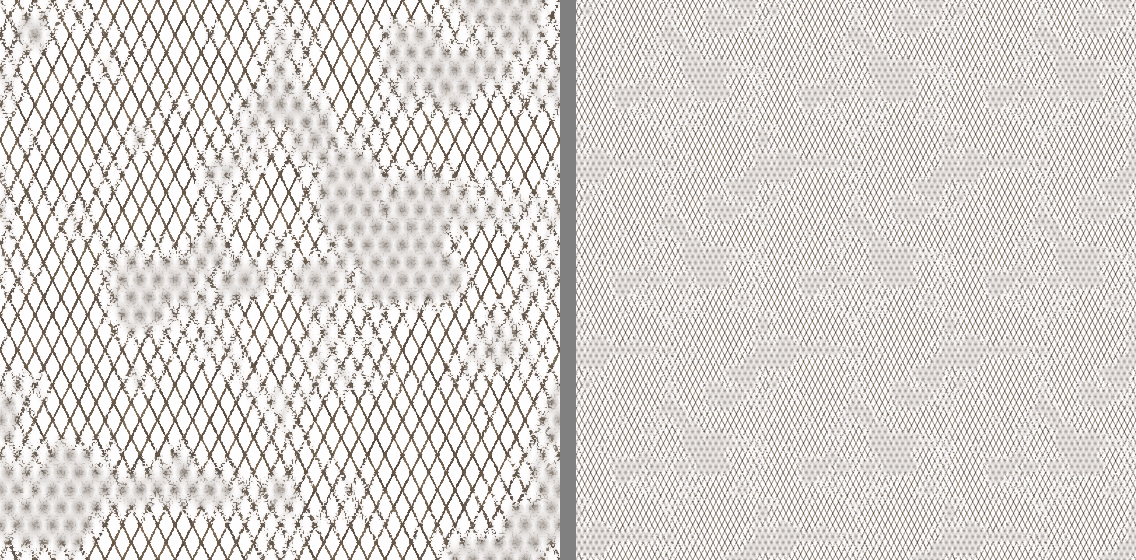
Left, the tile; right, the same tile 3 across and 3 down.
Write a WebGL 1 fragment shader that draws this pattern.

```glsl
precision highp float;
// Tiling diamond net of brown twine, crisp in some patches and frayed to soft fuzz in others.

uniform vec2 u_resolution;

const vec2 DIAMONDS = vec2(32.0, 16.0);    // repeats across and down
const float TWINE_HALF_WIDTH = 0.00175;    // fractions of the canvas
const float KNOT_RADIUS = 0.0038;
const float KNOT_FLATTEN = 1.35;
const float MAX_SPREAD = 0.0075;           // reach of the worst fraying
const float FRAY_START = 0.36;             // noise level where fraying begins
const float FRAY_RANGE = 0.40;
const float STRAND_VARIATION = 0.14;
const float PATCH_CELLS = 8.0;
const float GRAIN_CELLS = 400.0;
const float GRAIN_SOFTNESS = 0.12;
const vec3 PAPER = vec3(1.0, 0.995, 0.995);
const vec3 DARK_TWINE = vec3(0.33, 0.28, 0.24);
const vec3 TAN_TWINE = vec3(0.50, 0.43, 0.35);
const vec3 GREY_FUZZ = vec3(0.42, 0.38, 0.35);

float hash(vec2 p) {
    vec3 q = fract(p.xyx * 0.1031);
    q += dot(q, q.yzx + 33.33);
    return fract((q.x + q.y) * q.z);
}

// Value noise that wraps once per canvas
float wrapNoise(vec2 uv, float cells, float seed) {
    vec2 p = uv * cells;
    vec2 i = floor(p);
    vec2 f = p - i;
    f = f * f * (3.0 - 2.0 * f);
    vec2 a = mod(i, cells) + seed;
    vec2 b = mod(i + 1.0, cells) + seed;
    return mix(mix(hash(a), hash(vec2(b.x, a.y)), f.x),
               mix(hash(vec2(a.x, b.y)), hash(b), f.x), f.y);
}

float fraying(vec2 uv, float jitter) {
    float n = 0.6 * wrapNoise(uv, PATCH_CELLS, 11.0)
            + 0.4 * wrapNoise(uv, PATCH_CELLS * 2.0, 57.0);
    n += (jitter - 0.5) * STRAND_VARIATION;
    return clamp((n - FRAY_START) / FRAY_RANGE, 0.0, 1.0);
}

float softStep(float x) {
    return 1.0 / (1.0 + exp(-1.7 * x));
}

// Coverage of a band whose fibres scatter outwards as it frays
float fibreCover(float dist, float halfWidth, float fray, float grain) {
    float pixel = 1.0 / min(u_resolution.x, u_resolution.y);
    float spread = 0.35 * pixel + MAX_SPREAD * pow(fray, 1.2);
    float density = softStep((dist + halfWidth) / spread)
                  - softStep((dist - halfWidth) / spread);
    float threshold = mix(GRAIN_SOFTNESS, 1.0 - GRAIN_SOFTNESS, grain);
    float hairs = smoothstep(threshold - GRAIN_SOFTNESS,
                             threshold + GRAIN_SOFTNESS, density);
    return mix(hairs, density, 0.15 + 0.65 * smoothstep(0.4, 0.9, fray));
}

vec3 twineColour(float shade, float fray, float grain) {
    vec3 twine = mix(DARK_TWINE, TAN_TWINE, shade);
    twine *= 1.0 + 0.3 * (grain - 0.5) * smoothstep(0.0, 0.2, fray);
    return mix(twine, GREY_FUZZ, 0.6 * fray);
}

float grainAt(vec2 uv, float seed) {
    return smoothstep(0.1, 0.9, wrapNoise(uv, GRAIN_CELLS, seed));
}

// One family of diagonals, split into segments between knots
vec4 strand(vec2 uv, float across, float along, float side) {
    float line = floor(across + 0.5);
    float middle = floor(along) + 0.5;
    vec2 centre = 0.5 * vec2(line + middle, side * (line - middle));
    vec2 id = floor(mod(centre, DIAMONDS) * 4.0 + 0.5);
    float grain = grainAt(uv, 20.0 + 9.0 * side);
    float fray = fraying(mix(centre / DIAMONDS, uv, 0.5), hash(id + 3.0));
    float dist = abs(across - line) / length(DIAMONDS);
    float cover = fibreCover(dist, TWINE_HALF_WIDTH, fray, grain);
    return vec4(twineColour(hash(id + 71.0), fray, grain), cover);
}

// Flattened knot at the nearest crossing
vec4 knot(vec2 uv, vec2 diagonal) {
    vec2 node = floor(diagonal + 0.5);
    vec2 centre = 0.5 * vec2(node.x + node.y, node.x - node.y) / DIAMONDS;
    vec2 offset = (uv - centre) * vec2(1.0, KNOT_FLATTEN);
    float grain = grainAt(uv, 83.0);
    float fray = fraying(mix(centre, uv, 0.5), 0.5);
    float cover = fibreCover(length(offset), KNOT_RADIUS, fray, grain);
    return vec4(twineColour(0.4, fray, grain), cover);
}

void main() {
    vec2 uv = gl_FragCoord.xy / u_resolution;
    vec2 cell = uv * DIAMONDS;
    vec2 diagonal = vec2(cell.x + cell.y, cell.x - cell.y);

    vec4 falling = strand(uv, diagonal.x, diagonal.y, 1.0);
    vec4 rising = strand(uv, diagonal.y, diagonal.x, -1.0);
    vec4 joint = knot(uv, diagonal);

    vec3 colour = mix(PAPER, falling.rgb, falling.a);
    colour = mix(colour, rising.rgb, rising.a);
    colour = mix(colour, joint.rgb, joint.a);
    gl_FragColor = vec4(colour, 1.0);
}
```
